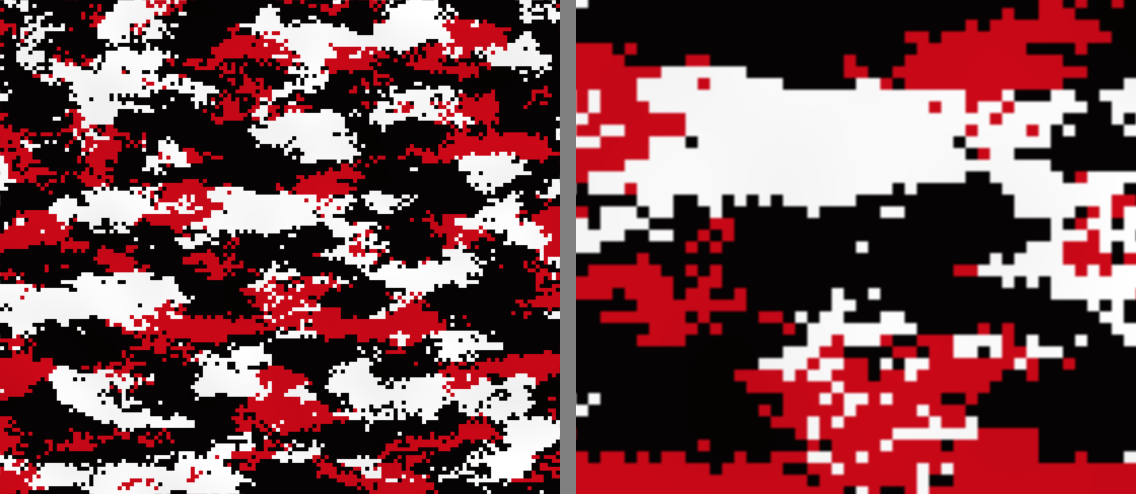
Left, the full canvas; right, a detail of the centre.
A WebGL 2 fragment shader for this pattern:

```glsl
#version 300 es
precision highp float;
// Digital camouflage: a grid of small blocks in black, white and red.
// Two horizontally stretched gradient-noise fields pick each block's colour,
// a per-block jitter frays the patch borders, and block edges are softened.

uniform vec2 u_resolution;
out vec4 fragColor;

// Integer hash of a lattice point, 0..1
float hash(vec2 p) {
    uvec2 q = uvec2(ivec2(floor(p))) * uvec2(1597u, 3812u + 1u);
    uint h = (q.x ^ (q.y << 7)) * 747796u + 2891u;
    h = (h ^ (h >> 15)) * 277803u;
    h = (h ^ (h >> 13)) * 668265u;
    h ^= h >> 16;
    return float(h & 65535u) / 65535.0;
}

// Contribution of one lattice corner: random unit gradient dot offset
float corner(vec2 lattice, vec2 offset) {
    float angle = 6.28318 * hash(lattice);
    return dot(vec2(cos(angle), sin(angle)), offset);
}

float gradientNoise(vec2 p) {
    vec2 i = floor(p), f = p - i;
    vec2 u = f * f * f * (f * (f * 6.0 - 15.0) + 10.0);
    vec2 x = vec2(1.0, 0.0), y = vec2(0.0, 1.0);
    float bottom = mix(corner(i, f), corner(i + x, f - x), u.x);
    float top = mix(corner(i + y, f - y), corner(i + 1.0, f - 1.0), u.x);
    return mix(bottom, top, u.y);
}

// Layered noise with features wider than they are tall
float patches(vec2 block, float seed) {
    vec2 p = block * vec2(0.042, 0.088) + seed;
    float sum = 0.0, amplitude = 1.0;
    for (int octave = 0; octave < 4; octave++) {
        sum += amplitude * gradientNoise(p);
        p = p * 2.03 + 17.3;
        amplitude *= 0.55;
    }
    return sum;
}

// Flat colour of one block
vec3 blockColor(vec2 block) {
    const vec3 black = vec3(0.02, 0.01, 0.01);
    const vec3 white = vec3(0.97);
    const vec3 red = vec3(0.78, 0.03, 0.09);

    // Borders are crumbly in some places and clean in others
    float fray = max(0.04, 0.26 + 0.4 * gradientNoise(block * 0.07 + 91.7));
    float whiteField = patches(block, 40.2) + fray * (hash(block + 300.0) - 0.5);
    float redField = patches(block, 211.6) + 1.2 * fray * (hash(block + 700.0) - 0.5);

    if (whiteField > 0.125) return redField > 0.4 ? red : white;
    return redField > 0.16 ? red : black;
}

void main() {
    // Grid of blocks, slightly wider than tall
    vec2 grid = gl_FragCoord.xy / u_resolution.x * vec2(138.0, 144.0) - 0.5;
    vec2 block = floor(grid);

    // Soft joint between the four nearest blocks
    float softness = max(0.2, 72.0 / u_resolution.x);
    vec2 joint = smoothstep(0.5 - softness, 0.5 + softness, grid - block);
    vec3 bottom = mix(blockColor(block), blockColor(block + vec2(1.0, 0.0)), joint.x);
    vec3 top = mix(blockColor(block + vec2(0.0, 1.0)), blockColor(block + 1.0), joint.x);
    vec3 color = mix(bottom, top, joint.y);

    // Faint uneven dye
    color *= 1.0 + 0.06 * gradientNoise(grid * 0.06 + 5.0);
    fragColor = vec4(color, 1.0);
}
```
